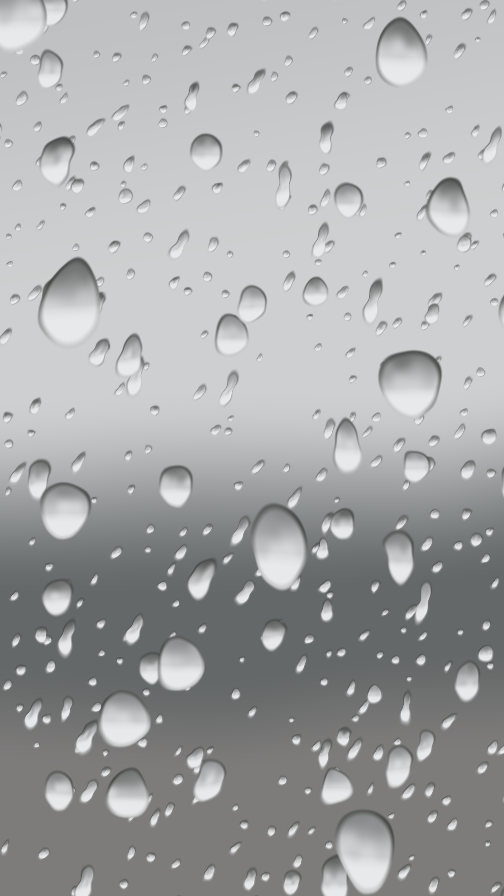
Write a WebGL 1 fragment shader that draws this texture.

```glsl
precision highp float;

uniform vec2 u_resolution;

// Blurred scenery behind the glass
const vec3 SKY_TOP = vec3(0.745, 0.752, 0.758);
const vec3 SKY_LOW = vec3(0.805, 0.812, 0.815);
const vec3 HAZE = vec3(0.395, 0.407, 0.408);
const vec3 GROUND = vec3(0.495, 0.486, 0.484);

// Light inside a drop
const vec3 GLOW = vec3(0.91, 0.915, 0.92);
const vec3 LENS_DARK = vec3(0.34, 0.35, 0.345);
const vec3 LENS_PALE = vec3(0.60, 0.605, 0.61);
const vec3 RIM = vec3(0.22, 0.24, 0.22);
const float EDGE = 0.0028;

// Drop sizes: cell, share of filled cells, smallest and largest radius
const vec4 TINY = vec4(0.055, 0.52, 0.0042, 0.0095);
const vec4 SMALL = vec4(0.11, 0.32, 0.011, 0.018);
const vec4 MEDIUM = vec4(0.19, 0.36, 0.022, 0.034);
const vec4 LARGE = vec4(0.31, 0.50, 0.042, 0.060);

// Drop shapes: least and greatest stretch, lean in radians, pinch
const vec4 TINY_SHAPE = vec4(1.1, 2.6, 0.55, 0.15);
const vec4 SMALL_SHAPE = vec4(1.2, 2.9, 0.35, 0.45);
const vec4 MEDIUM_SHAPE = vec4(1.15, 1.9, 0.15, 0.20);
const vec4 LARGE_SHAPE = vec4(1.15, 1.65, 0.05, 0.0);

vec4 hash4(vec2 p) {
  vec4 q = fract(p.xyxy * vec4(0.1031, 0.1030, 0.0973, 0.1099));
  q += dot(q, q.wzxy + 33.33);
  return fract((q.xxyz + q.yzzw) * q.zywx);
}

float noise(vec2 p) {
  vec2 i = floor(p);
  vec2 f = fract(p);
  f = f * f * (3.0 - 2.0 * f);
  float low = mix(hash4(i).x, hash4(i + vec2(1.0, 0.0)).x, f.x);
  float high = mix(hash4(i + vec2(0.0, 1.0)).x, hash4(i + 1.0).x, f.x);
  return mix(low, high, f.y);
}

vec3 scenery(vec2 p, float depth) {
  float wavy = depth + 0.05 * (noise(p * 2.5 + 7.0) - 0.5);
  vec3 color = mix(SKY_TOP, SKY_LOW, smoothstep(0.0, 0.35, depth + 0.1 * p.x));
  color = mix(color, HAZE, smoothstep(0.43, 0.66, wavy));
  return mix(color, GROUND, smoothstep(0.73, 0.86, wavy));
}

// Paints one drop at offset o from its centre
vec3 paintDrop(vec3 color, vec2 o, float radius, vec4 shape, vec4 rnd) {
  float stretch = mix(shape.x, shape.y, rnd.x * rnd.x);
  float lean = shape.z + 0.5 * (rnd.y - 0.5);
  float s = sin(lean);
  float c = cos(lean);
  vec2 u = vec2(c * o.x - s * o.y, s * o.x + c * o.y) / (radius * vec2(1.0, stretch));

  // Bend, taper and pinch the ellipse
  float along = clamp(u.y, -1.2, 1.2);
  float pinch = shape.w * rnd.x * exp(-7.0 * (along - 0.1) * (along - 0.1));
  u.x += (rnd.w - 0.5) * 0.5 * (along * along - 0.4);
  u.x /= (1.0 + 0.6 * (rnd.z - 0.5) * along) * (1.0 - pinch);
  float f = length(u) * (1.0 + 0.16 * (noise(u * 1.4 + rnd.xy * 50.0) - 0.5));
  float cover = 1.0 - smoothstep(-EDGE, EDGE, (f - 1.0) * radius);

  // The lens turns the scene upside down: dark above, bright below
  float rise = dot(u, vec2(-s, c));
  float wave = rise + 0.35 * (noise(u * 2.0 + rnd.zw * 40.0) - 0.5);
  vec3 top = mix(LENS_DARK, LENS_PALE, rnd.w);
  vec3 lens = mix(GLOW, top, smoothstep(-0.35, 0.95, wave));
  lens *= 1.0 - 0.12 * smoothstep(0.4, -0.3, abs(rise + 0.1));

  // Dark rim, strongest on the upper edge and one flank
  float flank = smoothstep(0.2, 0.9, u.x * sign(rnd.z - 0.4));
  float rim = smoothstep(0.80, 1.0, f);
  rim *= 0.2 + 0.45 * smoothstep(-0.4, 0.6, rise) + 0.3 * flank;
  return mix(color, mix(lens, RIM, rim), cover);
}

// Scatters one size of drop over a jittered grid
vec3 scatter(vec3 color, vec2 p, vec4 size, vec4 shape, float seed) {
  vec2 home = floor(p / size.x);
  for (int y = -1; y <= 1; y++) {
    for (int x = -1; x <= 1; x++) {
      vec2 cell = home + vec2(float(x), float(y));
      vec4 place = hash4(cell + seed);
      vec4 rnd = hash4(cell + seed + 71.7);
      vec2 center = (cell + 0.1 + 0.8 * place.xy) * size.x;
      float crowd = 0.65 + 0.7 * noise(center * 4.0 + seed);
      if (place.z < size.y * crowd) {
        float radius = mix(size.z, size.w, place.w);
        color = paintDrop(color, p - center, radius, shape, rnd);
      }
    }
  }
  return color;
}

void main() {
  vec2 p = gl_FragCoord.xy / u_resolution.x;
  float depth = 1.0 - gl_FragCoord.y / u_resolution.y;
  vec3 color = scenery(p, depth);
  color = scatter(color, p, TINY, TINY_SHAPE, 113.0);
  color = scatter(color, p, SMALL, SMALL_SHAPE, 241.0);
  color = scatter(color, p, MEDIUM, MEDIUM_SHAPE, 367.0);
  color = scatter(color, p, LARGE, LARGE_SHAPE, 419.0);
  gl_FragColor = vec4(color, 1.0);
}
```
